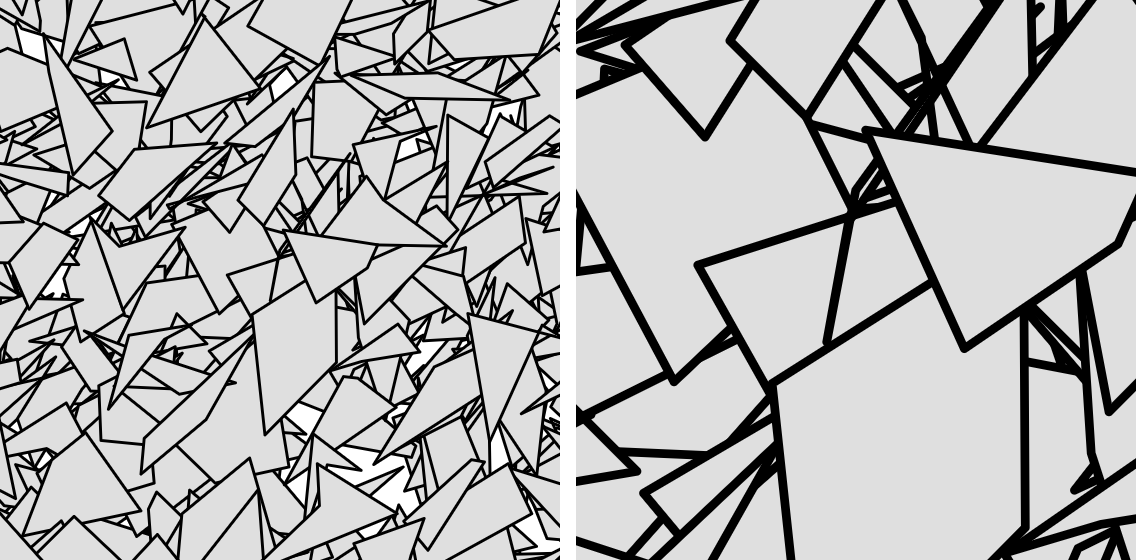
Left, the full canvas; right, a detail of the centre.
A Shadertoy shader for this pattern:

```glsl
vec2 hash2(vec2 p) {
    return fract(sin(vec2(dot(p, vec2(127.1, 311.7)), dot(p, vec2(269.5, 183.3)))) * 43758.5453);
}

// Signed distance to a four-cornered polygon, negative inside
float sdQuad(vec2 p, vec2 corner[4]) {
    float nearest = 1e5, side = 1.0;
    vec2 b = corner[3];
    for (int k = 0; k < 4; k++) {
        vec2 a = corner[k], edge = b - a, w = p - a;
        vec2 off = w - edge * clamp(dot(w, edge) / max(dot(edge, edge), 1e-8), 0.0, 1.0);
        nearest = min(nearest, dot(off, off));
        // Even-odd crossing test
        if ((a.y > p.y) != (b.y > p.y) && w.x < edge.x * w.y / edge.y) side = -side;
        b = a;
    }
    return side * sqrt(nearest);
}

// Loose kite leaning to the upper right, each corner strongly jittered
float shard(vec2 p, float id) {
    vec2 corner[4];
    corner[0] = vec2(-0.07, 0.01);
    corner[1] = vec2(0.045, 0.075);
    corner[2] = -corner[0];
    corner[3] = -corner[1];
    for (int k = 0; k < 4; k++)
        corner[k] += (hash2(vec2(id, float(k) + 1.0)) - 0.5) * 0.18;
    return sdQuad(p, corner);
}

void mainImage(out vec4 fragColor, in vec2 fragCoord) {
    vec2 uv = fragCoord / iResolution.y;
    float pixel = 1.0 / iResolution.y;
    float halfStroke = 0.0026;
    float tone = 0.0, uncovered = 1.0;

    // Stack the outlined shards from front to back
    for (int i = 0; i < 430; i++) {
        float id = float(i);
        vec2 p = uv - (hash2(vec2(id, 17.0)) * 1.3 - 0.15);
        if (dot(p, p) > 0.05) continue;

        float d = shard(p, id);
        float cover = clamp(0.5 - (d - halfStroke) / pixel, 0.0, 1.0);
        float ink = clamp(0.5 + (d + halfStroke) / pixel, 0.0, 1.0);
        tone += uncovered * cover * mix(0.875, 0.0, ink);
        uncovered *= 1.0 - cover;
        if (uncovered < 0.004) break;
    }

    // White paper shows through the gaps
    fragColor = vec4(vec3(tone + uncovered), 1.0);
}
```
